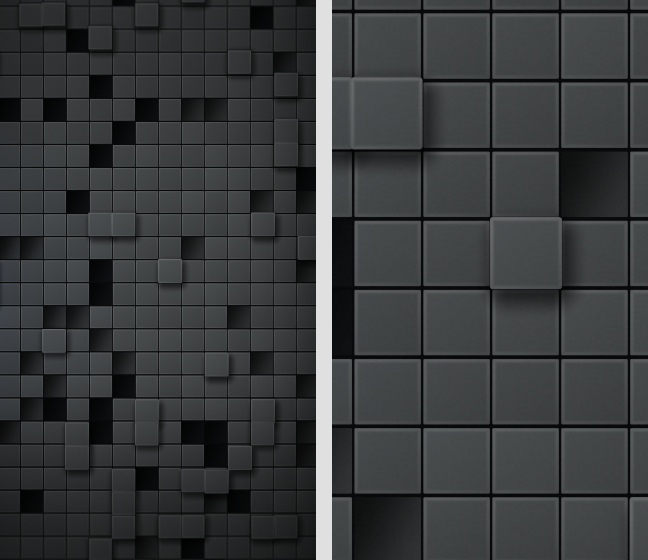
Left, the full canvas; right, a detail of the centre.
Give the GLSL for this background, as a WebGL 2 fragment shader.

```glsl
#version 300 es
precision highp float;
// A wall of dark square blocks: most lie flush, some are sunk into black
// recesses, some stand proud with bright rims and soft shadows.
// A hash picks each cell's height; nearby raised blocks are found by a loop.

uniform vec2 u_resolution;
out vec4 fragColor;

const vec2 GRID = vec2(13.75, 24.3);    // blocks across and down
const vec2 PHASE = vec2(0.109, -0.034); // where the first joint falls
const vec3 FACE = vec3(0.252, 0.262, 0.266);
const vec3 RIM = vec3(0.40, 0.41, 0.41);
const vec3 GAP = vec3(0.030, 0.035, 0.038);
const vec3 COOL = vec3(0.025, 0.032, 0.045);

float hash(vec2 cell, float seed) {
    return fract(sin(dot(cell, vec2(127.1, 311.7)) + seed * 74.7) * 43758.5);
}

float boxDistance(vec2 p, vec2 halfSize, float corner) {
    vec2 q = abs(p) - halfSize + corner;
    return length(max(q, 0.0)) + min(max(q.x, q.y), 0.0) - corner;
}

// Block height: -2 deep recess, -1 shallow recess, 0 flush, above 0 raised
float blockHeight(vec2 cell) {
    float pick = hash(cell, 1.0);
    float density = mix(1.0, 0.55, smoothstep(0.65, 0.85, cell.y / GRID.y));
    if (pick < 0.06 * density) return -2.0;
    if (pick < 0.135 * density) return -1.0;
    if (pick > 1.0 - 0.1 * density) return 0.7 + 0.7 * hash(cell, 2.0);
    return 0.0;
}

// Broad light: strongest in the middle, falling off to top, bottom and right
float wallLight(vec2 uv) {
    float vertical = smoothstep(0.0, 0.38, uv.y) * (1.0 - 0.8 * smoothstep(0.62, 1.05, uv.y));
    float sides = 1.0 - 0.3 * pow(abs(uv.x - 0.47) * 2.0, 3.0);
    return mix(0.58, 1.04, vertical) * sides;
}

// Face colour with a thin bevel, brightest on the upper and left edges
vec3 blockFace(vec2 p, float edge, float tone, float rimWidth, float rimStrength) {
    float rim = exp(-pow((edge + rimWidth) / rimWidth, 2.0));
    float facing = clamp(0.65 + 0.6 * p.y - 0.35 * p.x, 0.2, 1.0);
    vec3 face = FACE * tone * (1.0 + 0.10 * p.y - 0.07 * p.x);
    return mix(face, RIM, rim * facing * rimStrength);
}

// Recess floor, shaded by its upper left walls
vec3 recessFloor(vec2 p, float depth) {
    float open = smoothstep(-0.6, 0.65, p.x * 0.85 - p.y * 0.45);
    vec3 shallow = FACE * mix(0.22, 0.72, open);
    vec3 deep = GAP * mix(0.5, 1.7, open);
    return mix(shallow, deep, step(1.5, depth));
}

float castShadow(vec2 p, float height) {
    float d = boxDistance(p - vec2(0.08, -0.13) * height, vec2(0.42), 0.1);
    return 1.0 - 0.6 * (1.0 - smoothstep(-0.05, 0.42, d));
}

void main() {
    vec2 uv = gl_FragCoord.xy / u_resolution;
    vec2 grid = uv * GRID + PHASE;
    vec2 middle = GRID * 0.5 + PHASE;
    vec2 cell = floor(grid);
    vec2 local = grid - cell - 0.5;

    // Edges soften towards the top and bottom, as if out of focus
    float defocus = smoothstep(0.34, 0.5, abs(uv.y - 0.5));
    float pixel = GRID.x / u_resolution.x;
    float soft = pixel * 0.6 + 0.04 * defocus;
    float rimWidth = 0.026 + 0.02 * defocus;

    // Flush or sunk block in this cell
    float height = blockHeight(cell);
    float tone = 0.95 + 0.1 * hash(cell, 3.0);
    float edge = boxDistance(local, vec2(0.483, 0.474), 0.02);
    float inside = 1.0 - smoothstep(-soft, soft, edge);
    vec3 surface = blockFace(local, edge, tone, rimWidth, 0.55 * (1.0 - 0.6 * defocus));
    if (height < 0.0) surface = recessFloor(local, -height);
    vec3 joint = mix(GAP, FACE * 0.5, 0.55 * defocus);
    vec3 color = mix(joint, surface, inside);

    // Raised blocks, pushed outwards by perspective, and their shadows
    float shadow = 1.0;
    float capCover = 0.0;
    vec3 capColor = vec3(0.0);
    for (int j = -1; j <= 1; j++) {
        for (int i = -1; i <= 1; i++) {
            vec2 neighbour = cell + vec2(float(i), float(j));
            float rise = blockHeight(neighbour);
            if (rise <= 0.0) continue;
            vec2 center = neighbour + 0.5;
            center += (center - middle) * 0.011 * rise;
            vec2 p = grid - center;
            float capEdge = boxDistance(p, vec2(0.505 + 0.02 * rise), 0.05);
            float cover = 1.0 - smoothstep(-soft, soft, capEdge);
            vec3 cap = blockFace(p, capEdge, 1.06, rimWidth * 1.15, 0.85 - 0.3 * defocus);
            shadow *= castShadow(p, rise);
            capColor = mix(capColor, cap, cover);
            capCover = max(capCover, cover);
        }
    }
    color = mix(color * shadow, capColor, capCover);

    // Broad light, cool glow from the left and fine grain
    color *= wallLight(uv);
    float glow = exp(-uv.x * 7.0) * exp(-pow((uv.y - 0.47) * 4.0, 2.0));
    color += COOL * glow * smoothstep(0.05, 0.2, color.g) * 1.6;
    color += (hash(floor(grid * 24.0), 4.0) - 0.5) * 0.008;
    fragColor = vec4(clamp(color, 0.0, 1.0), 1.0);
}
```
